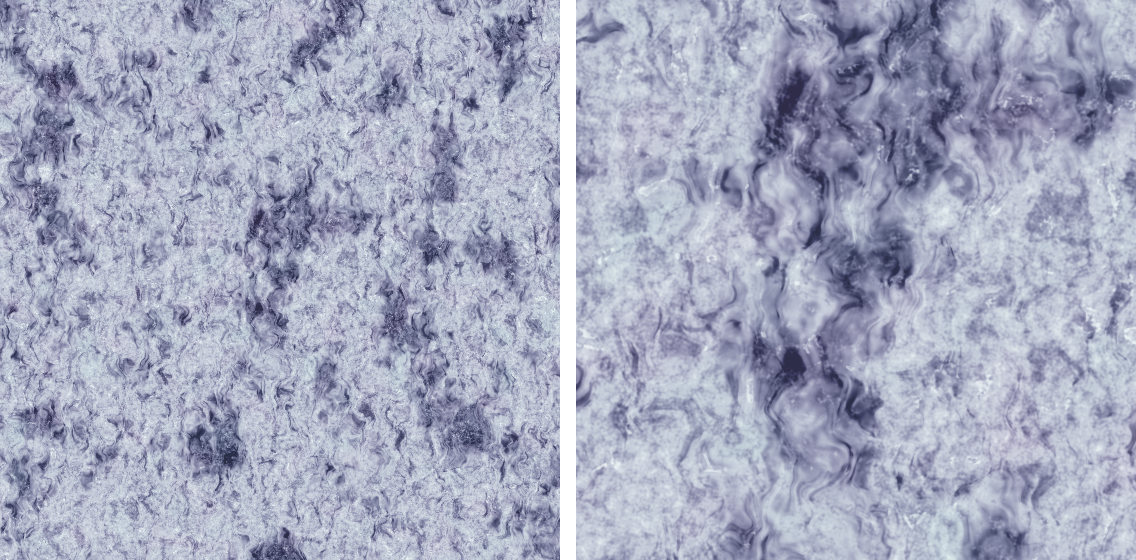
Left: the whole. Right: its middle third, enlarged.
A three.js fragment shader for this texture:

```glsl
// Weathered lilac-grey plaster: speckled indigo stains over short strands and curls.
// Layers of unit-variance gradient noise, finely warped, build one tone value;
// broken veins, grain and small bubbles roughen it, and a colour ramp paints it.

varying vec2 vUv;

const vec3 INK       = vec3(0.23, 0.24, 0.38);
const vec3 INDIGO    = vec3(0.37, 0.38, 0.51);
const vec3 SLATE     = vec3(0.48, 0.49, 0.62);
const vec3 LAVENDER  = vec3(0.59, 0.60, 0.71);
const vec3 LILAC     = vec3(0.69, 0.71, 0.79);
const vec3 PALE      = vec3(0.77, 0.80, 0.85);
const vec3 HIGHLIGHT = vec3(0.90, 0.93, 0.94);

const float BASE_TONE       = 0.752;
const float STAIN_DEPTH     = 0.34;
const float PATCH_CONTRAST  = 0.018;
const float STRAND_CONTRAST = 0.036;
const float CURL_CONTRAST   = 0.030;
const float FLECK_DEPTH     = 0.14;
const float VEIN_DEPTH      = 0.075;
const float FIBRE_LIGHT     = 0.065;
const float GRAIN           = 0.066;
const float BUBBLE_LIGHT    = 0.17;
const float TINT            = 0.004;

const vec2  STAIN_FREQ  = vec2(7.2, 5.8);
const vec2  STRAND_FREQ = vec2(66.0, 25.0);
const vec2  CURL_FREQ   = vec2(42.0, 34.0);
const float WARP_FREQ   = 23.0;
const float WARP_SIZE   = 0.0048;
const float GRAIN_FREQ  = 125.0;
const float BUBBLE_GRID = 40.0;

vec2 hash2(vec2 p) {
  vec3 q = fract(p.xyx * vec3(0.1031, 0.1030, 0.0973));
  q += dot(q, q.yzx + 33.33);
  return fract((q.xx + q.yz) * q.zy);
}

float cornerSlope(vec2 cell, vec2 offset, vec2 f) {
  return dot(hash2(cell + offset) * 2.0 - 1.0, f - offset);
}

// Gradient noise scaled to a variance of about one
float noise(vec2 p) {
  vec2 i = floor(p), f = p - i;
  vec2 u = f * f * f * (f * (f * 6.0 - 15.0) + 10.0);
  float low  = mix(cornerSlope(i, vec2(0.0), f), cornerSlope(i, vec2(1.0, 0.0), f), u.x);
  float high = mix(cornerSlope(i, vec2(0.0, 1.0), f), cornerSlope(i, vec2(1.0), f), u.x);
  return 6.0 * mix(low, high, u.y);
}

// Fractal sum, renormalised to keep that variance; a small turn keeps the stretch
float fbm(vec2 p, int octaves, float gain) {
  float sum = 0.0, power = 0.0, amp = 1.0;
  for (int k = 0; k < 7; k++) {
    if (k >= octaves) break;
    sum += amp * noise(p);
    power += amp * amp;
    amp *= gain;
    p = mat2(1.98, 0.25, -0.25, 1.98) * p + 17.3;
  }
  return sum * inversesqrt(power);
}

// Line along the zero crossings of a noise field
float crease(float n, float width) {
  return 1.0 - smoothstep(0.0, width, abs(n));
}

// Scattered small rings with soft rims
float bubbles(vec2 p) {
  vec2 g = p * BUBBLE_GRID, cell = floor(g);
  float light = 0.0;
  for (int y = -1; y <= 1; y++) {
    for (int x = -1; x <= 1; x++) {
      vec2 c = cell + vec2(float(x), float(y));
      vec2 trait = hash2(c + 71.0);
      float radius = mix(0.03, 0.22, trait.x * trait.x);
      float rim = abs(length(g - c - hash2(c + 5.0)) - radius);
      light += step(0.6, trait.y) * (1.0 - smoothstep(0.02, 0.09, rim));
    }
  }
  return min(light, 1.0);
}

vec3 ramp(float t) {
  vec3 c = mix(INK * 0.75, INK, smoothstep(0.12, 0.26, t));
  c = mix(c, INDIGO, clamp((t - 0.26) / 0.14, 0.0, 1.0));
  c = mix(c, SLATE, clamp((t - 0.40) / 0.11, 0.0, 1.0));
  c = mix(c, LAVENDER, clamp((t - 0.51) / 0.11, 0.0, 1.0));
  c = mix(c, LILAC, clamp((t - 0.62) / 0.10, 0.0, 1.0));
  c = mix(c, PALE, clamp((t - 0.72) / 0.09, 0.0, 1.0));
  return mix(c, HIGHLIGHT, clamp((t - 0.83) / 0.21, 0.0, 1.0));
}

void main() {
  vec2 p = vUv;
  vec2 warp = vec2(fbm(p * WARP_FREQ + 3.7, 3, 0.5), fbm(p * WARP_FREQ + 41.2, 3, 0.5));
  vec2 curled = p + WARP_SIZE * warp;

  // Upright strands, tighter curls, dark flecks, broken veins and pale fibres
  float strands = fbm(curled * STRAND_FREQ + 9.1, 3, 0.75);
  float curls = fbm(curled * CURL_FREQ + 60.4, 4, 0.75);
  float patches = fbm(p * 9.0 + 90.0, 3, 0.6);
  float folded = smoothstep(-1.2, 1.2, -patches);
  float flecks = smoothstep(0.5, 2.1, 0.8 * strands + 0.7 * curls + 0.2 * patches);
  float veins = crease(noise(curled * CURL_FREQ + 151.0), 0.4) * smoothstep(-0.4, 1.2, curls);
  float fibres = crease(noise(curled * STRAND_FREQ * 0.8 + 33.0), 0.5);

  // Stains broken up by grain and strands at their edges
  float grain = fbm(p * GRAIN_FREQ, 3, 0.9);
  float stainField = fbm(p * STAIN_FREQ + 23.0, 6, 0.64);
  float stain = smoothstep(0.0, 2.2, stainField + 0.26 * grain + 0.16 * strands);

  float tone = BASE_TONE - STAIN_DEPTH * stain + PATCH_CONTRAST * patches;
  tone -= STRAND_CONTRAST * strands * mix(0.6, 1.4, folded) + CURL_CONTRAST * curls;
  tone -= FLECK_DEPTH * flecks * mix(0.5, 1.2, folded);
  tone -= VEIN_DEPTH * veins;
  tone += FIBRE_LIGHT * (fibres - 0.1) * mix(0.3, 1.0, folded);
  tone += GRAIN * grain * (0.75 + 0.5 * stain);
  tone += BUBBLE_LIGHT * bubbles(curled) * smoothstep(-0.3, 1.3, grain - 0.4 * curls);

  // Cool green against violet drift
  float drift = fbm(curled * 16.0 + 130.0, 2, 0.6);
  vec3 colour = ramp(tone) + TINT * drift * vec3(-1.0, 0.7, -0.1);
  gl_FragColor = vec4(clamp(colour, 0.0, 1.0), 1.0);
}
```
